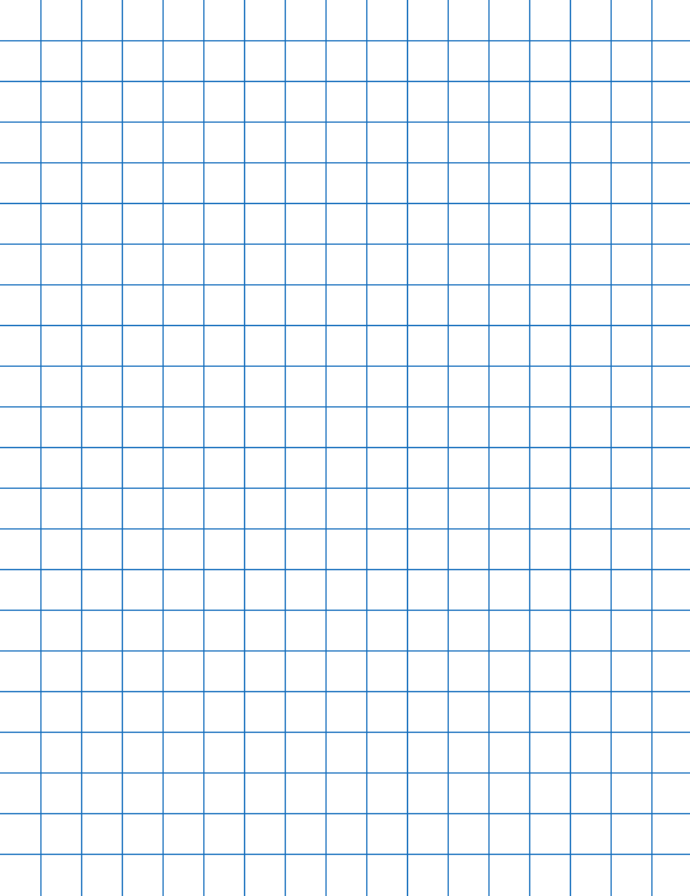
Reproduce this pattern procedurally as a WebGL 1 fragment shader.

```glsl
precision highp float;
// Squared paper: thin blue rules on white, 16 upright and 21 level lines.

uniform vec2 u_resolution;

// All lengths are fractions of the canvas height.
const vec2 PITCH = vec2(0.04546, 0.0454);
const vec2 FIRST_OFFSET = vec2(0.0002, 0.0001);
const vec2 LINE_COUNT = vec2(16.0, 21.0);
const float LINE_WIDTH = 0.00142;
const float SOFTNESS_PIXELS = 1.3;

const vec3 PAPER = vec3(1.0);
const vec3 INK = vec3(0.08, 0.43, 0.74);

// Distance to the nearest of a limited run of evenly spaced lines.
float ruleDistance(float position, float pitch, float count) {
    float index = clamp(floor(position / pitch + 0.5), 1.0, count);
    return abs(position - index * pitch);
}

// Share of a box filter that is covered by a line.
float lineCoverage(float distanceToLine, float width, float filterWidth) {
    float right = min(distanceToLine + 0.5 * filterWidth, 0.5 * width);
    float left = max(distanceToLine - 0.5 * filterWidth, -0.5 * width);
    return clamp((right - left) / filterWidth, 0.0, 1.0);
}

void main() {
    // Measure from the upper left corner, where the ruling starts.
    vec2 position = vec2(gl_FragCoord.x, u_resolution.y - gl_FragCoord.y) / u_resolution.y;
    position -= FIRST_OFFSET;
    float filterWidth = SOFTNESS_PIXELS / u_resolution.y;

    float upright = lineCoverage(ruleDistance(position.x, PITCH.x, LINE_COUNT.x), LINE_WIDTH, filterWidth);
    float level = lineCoverage(ruleDistance(position.y, PITCH.y, LINE_COUNT.y), LINE_WIDTH, filterWidth);

    // Overlapping coverage deepens the ink at the crossings.
    float ink = 1.0 - (1.0 - upright) * (1.0 - level);
    gl_FragColor = vec4(mix(PAPER, INK, ink), 1.0);
}
```
